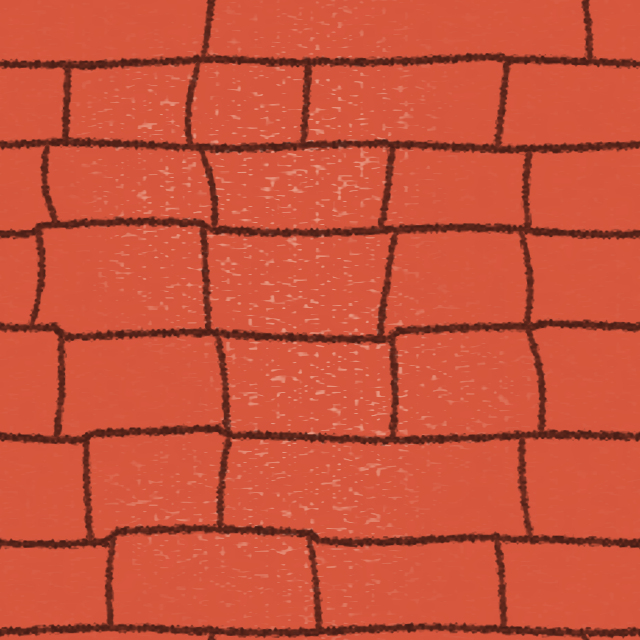
This texture is drawn by a WebGL 1 fragment shader. Its source:

```glsl
precision highp float;
// Seamless red clay brick wall with hand-drawn charcoal joints and pale chalky flecks.

uniform vec2 u_resolution;

#define ROWS 7.0
#define BED_HALF 0.0064     // half width of the horizontal lines
#define JOINT_HALF 0.0056   // half width of the upright lines
#define STEP_SIZE 0.022     // height difference between neighbouring bricks
#define SWAY 0.004          // slow waver of the horizontal lines
#define SLANT 0.026         // lean of the upright lines
#define BOW 0.022           // bulge of the upright lines
#define FLECK_AMOUNT 0.75
#define CLAY vec3(0.84, 0.34, 0.24)
#define CHALK vec3(0.93, 0.69, 0.61)
#define CHARCOAL vec3(0.27, 0.11, 0.08)

const float PI = 3.14159265;

float hash(vec2 p) {
  return fract(sin(dot(p, vec2(127.1, 311.7))) * 43758.5453);
}

// Value noise that wraps after "cells" cells across the canvas
float noise(vec2 uv, vec2 cells) {
  vec2 p = uv * cells;
  vec2 i = floor(p), f = fract(p);
  f = f * f * (3.0 - 2.0 * f);
  vec2 a = mod(i, cells), b = mod(i + 1.0, cells);
  return mix(mix(hash(a), hash(vec2(b.x, a.y)), f.x),
             mix(hash(vec2(a.x, b.y)), hash(b), f.x), f.y);
}

float wrapRow(float row) {
  return floor(mod(row + 0.5, ROWS));
}

// Upright joints of a row, counted upwards; a doubled value means a longer brick
vec4 rowJoints(float row) {
  if (row < 0.5) return vec4(0.173, 0.492, 0.492, 0.783);
  if (row < 1.5) return vec4(0.137, 0.349, 0.349, 0.820);
  if (row < 2.5) return vec4(0.094, 0.349, 0.615, 0.840);
  if (row < 3.5) return vec4(0.059, 0.322, 0.605, 0.823);
  if (row < 4.5) return vec4(0.076, 0.328, 0.605, 0.824);
  if (row < 5.5) return vec4(0.104, 0.300, 0.478, 0.785);
  return vec4(0.325, 0.325, 0.918, 0.918);
}

// Height of the line under a row, stepping at the joints of the row below it
float bedHeight(float row, float x) {
  float below = wrapRow(row - 1.0);
  vec4 joints = rowJoints(below);
  float first = hash(vec2(0.0, below + 3.0));
  float lift = first;
  for (int k = 0; k < 4; k++) {
    float next = k == 3 ? first : hash(vec2(float(k) + 1.0, below + 3.0));
    lift = mix(lift, next, smoothstep(-0.012, 0.012, x - joints[k]));
  }
  float level = 0.020 + row / ROWS + 0.024 * (1.0 - cos(2.0 * PI * (row - 0.7) / ROWS));
  float sway = SWAY * sin(2.0 * PI * (2.0 * x + hash(vec2(below, 8.0))));
  return level + STEP_SIZE * (lift - 0.5) + sway;
}

// Distance to the nearest upright joint; t runs from 0 to 1 up the row
float jointDistance(float row, float x, float t) {
  vec4 joints = rowJoints(row);
  float d = 1.0;
  for (int k = 0; k < 4; k++) {
    vec2 seed = vec2(joints[k] * 97.0, row);
    float lean = SLANT * (hash(seed) - 0.5) * (t - 0.5) * 2.0;
    float bulge = BOW * (hash(seed + 5.0) - 0.5) * (sin(PI * t) - 0.5);
    d = min(d, abs(x - joints[k] - lean - bulge));
  }
  return d;
}

// Soft stroke with a crumbly edge
float stroke(float d, float halfWidth, float grain, float pixel) {
  float rough = d + (grain - 0.5) * halfWidth * 0.8;
  return 1.0 - smoothstep(halfWidth * 0.45, halfWidth * 1.2 + 0.5 * pixel, rough);
}

void main() {
  vec2 uv = gl_FragCoord.xy / u_resolution;
  float pixel = 1.0 / min(u_resolution.x, u_resolution.y);

  // Nearest horizontal and upright lines
  float bedD = 1.0, jointD = 1.0;
  float lower = bedHeight(-1.0, uv.x);
  for (int i = -1; i < 8; i++) {
    float row = float(i);
    float upper = bedHeight(row + 1.0, uv.x);
    float slope = (bedHeight(row + 1.0, uv.x + 0.001) - upper) / 0.001;
    bedD = min(bedD, abs(uv.y - upper) / sqrt(1.0 + slope * slope));
    float t = (uv.y - lower) / (upper - lower);
    if (t >= 0.0 && t <= 1.0) jointD = min(jointD, jointDistance(wrapRow(row), uv.x, t));
    lower = upper;
  }

  // Chalky flecks, short and flat, gathered in patches
  float ripple = noise(uv, vec2(45.0, 60.0));
  vec2 warped = uv + vec2(0.0, 0.005 * (ripple - 0.5));
  float fleck = smoothstep(0.66, 1.0, noise(warped, vec2(115.0, 270.0)));
  float patches = noise(uv, vec2(4.0, 5.0)) + 0.3 * sin(PI * uv.x) - 0.15;
  patches = smoothstep(0.3, 0.95, patches);
  vec3 color = CLAY * (1.0 + 0.015 * (ripple - 0.5));
  color = mix(color, CHALK, FLECK_AMOUNT * fleck * (0.08 + 0.92 * patches));

  // Charcoal lines
  float grain = noise(uv, vec2(230.0, 260.0));
  float bedInk = stroke(bedD, BED_HALF, grain, pixel);
  float jointInk = 0.92 * stroke(jointD, JOINT_HALF, grain, pixel);
  float ink = max(bedInk, jointInk) * (1.0 - 0.28 * grain);
  gl_FragColor = vec4(mix(color, CHARCOAL, ink), 1.0);
}
```
